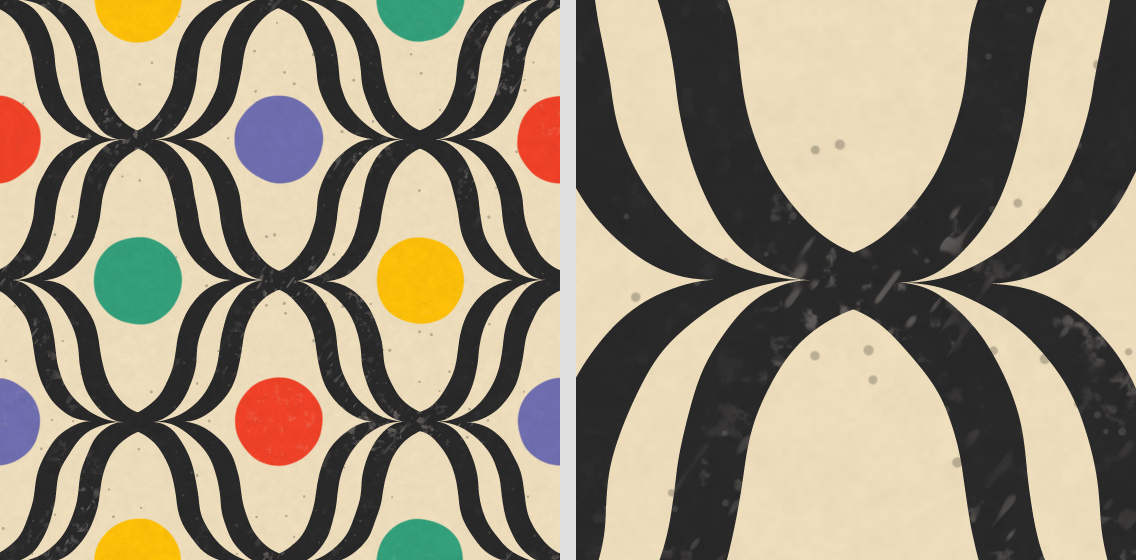
Left, the full canvas; right, a detail of the centre.
Write a Shadertoy shader that draws this pattern.

```glsl
// Retro ogee lattice: pairs of swelling ink ribbons run between staggered nodes,
// with a coloured disc in every opening. One ribbon pair is built from elliptical
// edge curves and mirrored over a checkerboard of cells, then worn with noise.

const vec2  CENTER      = vec2(0.498, 0.499); // a node, in canvas units
const float CELL        = 0.252;              // node spacing is two cells
const float DISC_RADIUS = 0.310;              // in cells
const float WOBBLE      = 0.012;              // hand-cut edge wander, in cells
const float WEAR        = 0.42;               // strength of ink scuffs
const float GRAIN       = 0.035;              // paper and paint mottling
const int   SAMPLES     = 4;                  // antialiasing grid per side

const vec3 PAPER  = vec3(0.925, 0.863, 0.732);
const vec3 INK    = vec3(0.162, 0.158, 0.160);
const vec3 SCUFF  = vec3(0.640, 0.620, 0.580);
const vec3 GREEN  = vec3(0.200, 0.620, 0.480);
const vec3 YELLOW = vec3(0.985, 0.745, 0.030);
const vec3 VIOLET = vec3(0.430, 0.425, 0.680);
const vec3 RED    = vec3(0.930, 0.255, 0.155);

float hash(vec2 p) {
    vec3 q = fract(p.xyx * 0.1031);
    q += dot(q, q.yzx + 33.33);
    return fract((q.x + q.y) * q.z);
}

float noise(vec2 p) {
    vec2 i = floor(p), f = fract(p);
    f = f * f * (3.0 - 2.0 * f);
    return mix(mix(hash(i), hash(i + vec2(1, 0)), f.x),
               mix(hash(i + vec2(0, 1)), hash(i + vec2(1, 1)), f.x), f.y);
}

float fbm(vec2 p) {
    float sum = 0.0, amp = 0.5;
    for (int k = 0; k < 4; k++) {
        sum += amp * noise(p);
        p = p * 2.03 + 17.1;
        amp *= 0.5;
    }
    return sum / 0.9375;
}

// Quarter ellipse rising from 0 to 1
float bend(float s) {
    s = clamp(s, 0.0, 1.0);
    return 1.0 - sqrt(1.0 - s * s);
}

// Ribbon edges: horizontal position for a height v within the cell
float outerEdge(float v) {
    return 0.265 + 0.415 * bend((v - 0.45) / 0.55) - 0.36 * bend((0.55 - v) / 0.50);
}

float innerEdge(float v) {
    return 0.420 + 0.470 * bend((v - 0.45) / 0.55) - 0.32 * bend((0.55 - v) / 0.55);
}

// 1 inside the two ribbons; the second is the first turned by half a turn
float ribbons(vec2 p) {
    vec2 id = floor(p), f = p - id;
    if (mod(id.x + id.y, 2.0) > 0.5) f.x = 1.0 - f.x;
    vec2 g = 1.0 - f;
    bool first  = f.x > outerEdge(f.y) && f.x < innerEdge(f.y);
    bool second = g.x > outerEdge(g.y) && g.x < innerEdge(g.y);
    return first || second ? 1.0 : 0.0;
}

// Sparse round flecks
float flecks(vec2 p, float chance) {
    vec2 id = floor(p);
    vec2 spot = 0.25 + 0.5 * vec2(hash(id + 3.7), hash(id + 91.3));
    float size = mix(0.05, 0.13, hash(id + 47.0));
    float d = length(p - id - spot);
    return step(hash(id), chance) * (1.0 - smoothstep(size, size + 0.10, d));
}

void mainImage(out vec4 fragColor, in vec2 fragCoord) {
    vec2 uv = fragCoord / iResolution.y;
    float pixel = 1.0 / (iResolution.y * CELL);
    vec2 wander = WOBBLE * (vec2(noise(uv * 26.0), noise(uv * 26.0 + 50.0)) - 0.5);
    vec2 p = (uv - CENTER) / CELL + 2.0 + wander;

    // Ribbon coverage
    float ink = 0.0;
    for (int j = 0; j < SAMPLES; j++)
        for (int i = 0; i < SAMPLES; i++)
            ink += ribbons(p + pixel * ((vec2(i, j) + 0.5) / float(SAMPLES) - 0.5));
    ink /= float(SAMPLES * SAMPLES);

    // Discs sit on the odd lattice points, colours alternating along each row
    vec2 site = floor(p + 0.5);
    float odd = mod(site.x + site.y, 2.0);
    float alt = mod(floor((site.x + site.y) * 0.5), 2.0);
    vec3 paint = mod(site.y, 2.0) > 0.5 ? mix(VIOLET, RED, alt) : mix(YELLOW, GREEN, alt);
    float disc = odd * (1.0 - smoothstep(-pixel, pixel, length(p - site) - DISC_RADIUS));

    // Scuffs gather in patches; slanted scratches and fine chips break them up
    float patches = smoothstep(0.52, 0.74, fbm(uv * 8.0 + 4.0));
    float chips = smoothstep(0.60, 0.82, fbm(uv * 95.0));
    float scratch = smoothstep(0.74, 0.92, noise(mat2(0.8, 0.6, -0.6, 0.8) * uv * vec2(170.0, 60.0)));
    float wear = patches * max(chips, scratch) + 0.10 * chips + 0.5 * flecks(uv * 75.0, 0.05);
    float mottle = GRAIN * (fbm(uv * 70.0) - 0.5) + 0.5 * GRAIN * (noise(uv * 240.0) - 0.5);

    // Layers
    vec3 color = PAPER * (1.0 + mottle - 0.22 * flecks(uv * 58.0 + 9.0, 0.05));
    paint = mix(paint * (1.0 + 1.6 * mottle), PAPER, 0.16 * patches * chips);
    color = mix(color, paint, disc);
    color = mix(color, mix(INK * (1.0 + 3.0 * mottle), SCUFF, WEAR * clamp(wear, 0.0, 1.0)), ink);
    fragColor = vec4(color, 1.0);
}
```
